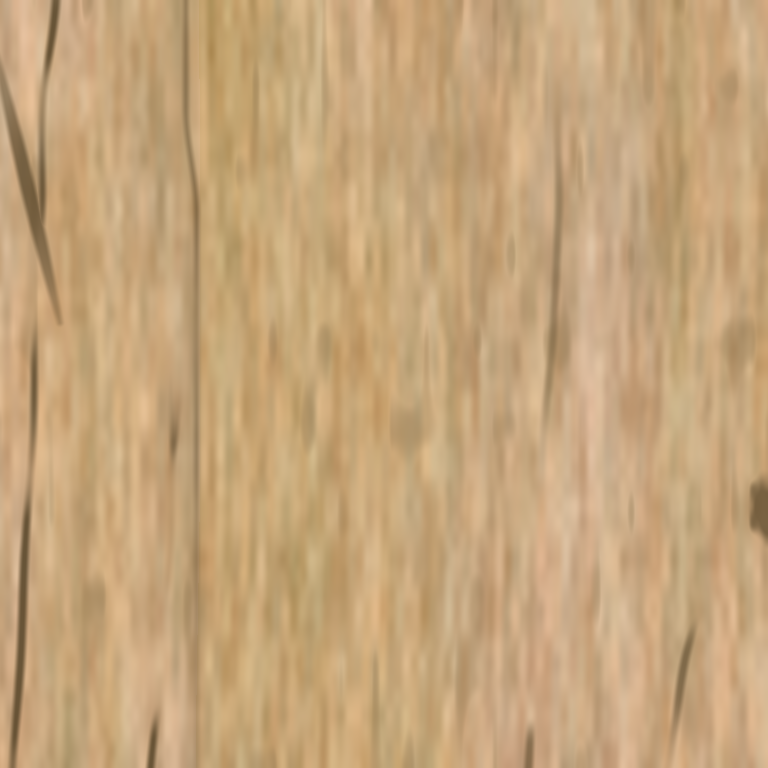
A WebGL 1 fragment shader for this texture:

```glsl
precision highp float;

uniform vec2 u_resolution;

// Colours
const vec3 WOOD = vec3(0.789, 0.660, 0.494);
const vec3 GOLD_SHIFT = vec3(-0.030, -0.026, -0.075);
const vec3 TINT_SHIFT = vec3(0.030, -0.014, -0.030);
const vec3 SHADE = vec3(0.57, 0.47, 0.32);
const vec3 DARK = vec3(0.35, 0.28, 0.17);

// Grain: cells across and along the canvas, and strengths
const vec2 FIBRE_SCALE = vec2(92.0, 15.0);
const vec2 FLECK_SCALE = vec2(96.0, 44.0);
const vec2 STRAND_SCALE = vec2(34.0, 4.0);
const vec2 BAND_SCALE = vec2(9.0, 1.6);
const float FIBRE_GAIN = 0.120;
const float FLECK_GAIN = 0.045;
const float STRAND_GAIN = 0.075;
const float BAND_GAIN = 0.050;

// Cracks, seam and knot
const float CRACK_WIDTH = 0.0032;
const float EDGE = 0.0055;
const float SEAM_X = 0.256;
const vec2 KNOT = vec2(1.0, 0.335);
const vec2 SPLINTER_TOP = vec2(-0.005, 0.93);
const vec2 SPLINTER_END = vec2(0.078, 0.58);

float hash(vec2 p) {
  vec3 q = fract(p.xyx * vec3(0.1031, 0.1030, 0.0973));
  q += dot(q, q.yzx + 33.33);
  return fract((q.x + q.y) * q.z);
}

float noise(vec2 p) {
  vec2 cell = floor(p);
  vec2 f = fract(p);
  f *= f * (3.0 - 2.0 * f);
  float low = mix(hash(cell), hash(cell + vec2(1.0, 0.0)), f.x);
  float high = mix(hash(cell + vec2(0.0, 1.0)), hash(cell + 1.0), f.x);
  return mix(low, high, f.y);
}

// Noise centred on zero, with its own offset per layer
float grain(vec2 p, vec2 scale, float layer) {
  return noise(p * scale + layer * 37.0) - 0.5;
}

float line(float distance, float halfWidth) {
  return 1.0 - smoothstep(halfWidth - EDGE * 0.5, halfWidth + EDGE, abs(distance));
}

vec3 woodGrain(vec2 p) {
  p.x += 0.012 * grain(p, vec2(3.0, 2.5), 1.0);
  float light = FIBRE_GAIN * grain(p, FIBRE_SCALE, 2.0)
              + FLECK_GAIN * grain(p, FLECK_SCALE, 3.0)
              + STRAND_GAIN * grain(p, STRAND_SCALE, 4.0)
              + BAND_GAIN * grain(p, BAND_SCALE, 5.0);
  float gold = 1.1 * grain(p, BAND_SCALE, 6.0)
             + 0.5 * grain(p, STRAND_SCALE, 7.0)
             + 0.4 * grain(p, FIBRE_SCALE, 8.0);
  // Golden wood beside the seam and in one stripe on the right
  float besideSeam = step(SEAM_X, p.x) * exp(-(p.x - SEAM_X) * 9.0);
  float stripe = exp(-pow((p.x - 0.89) / 0.03, 2.0));
  gold += 0.65 * besideSeam + 0.45 * stripe - 0.12;
  float tint = grain(p, STRAND_SCALE, 9.0) + grain(p, FIBRE_SCALE, 10.0);
  return WOOD + light + GOLD_SHIFT * gold + TINT_SHIFT * tint;
}

// Two pairs of leaning cracks, broken into dashes
float cracks(vec2 p) {
  float dark = 0.0;
  for (int i = 0; i < 4; i++) {
    float id = float(i);
    float side = step(1.5, id);
    float second = mod(id, 2.0);
    float lean = 0.055 + second * (0.025 + 0.14 * side);
    float x = 0.014 + 0.67 * side + 0.18 * second + lean * p.y;
    x += 0.012 * grain(vec2(id, p.y), vec2(5.0, 7.0), 11.0);
    float top = mix(1.1 - 0.2 * side, 0.5 - 0.16 * side, second);
    float dash = noise(vec2(id * 7.0 + 3.0, p.y * 8.0 + id));
    float gap = 0.16 + 0.20 * side;
    float strength = smoothstep(gap, gap + 0.32, dash);
    strength *= 1.0 - smoothstep(top - 0.12, top, p.y);
    strength *= 1.0 - 0.3 * side;
    dark = max(dark, line(p.x - x, CRACK_WIDTH * (0.5 + dash)) * strength);
  }
  return dark;
}

// Tapered sliver crossing the left crack
float splinter(vec2 p) {
  vec2 along = SPLINTER_END - SPLINTER_TOP;
  float t = clamp(dot(p - SPLINTER_TOP, along) / dot(along, along), 0.0, 1.0);
  float away = length(p - SPLINTER_TOP - along * t);
  float body = sin(t * 3.14159);
  return line(away, 0.002 + 0.006 * body) * (0.35 + 0.5 * body);
}

void main() {
  vec2 p = gl_FragCoord.xy / u_resolution;
  vec3 colour = woodGrain(p);

  // Seam with a soft shadow on its left
  float seam = p.x - SEAM_X + 0.014 * smoothstep(0.72, 0.86, p.y);
  float wear = noise(vec2(4.0, p.y * 7.0));
  float shadow = exp(-pow((seam + 0.006) / 0.014, 2.0)) * 0.38;
  colour = mix(colour, SHADE, shadow);
  colour = mix(colour, DARK, line(seam, 0.002) * (0.15 + 0.45 * wear));

  // Faint stain around the cracks, then the cracks and the knot
  float stain = noise(p * vec2(45.0, 9.0) + 71.0);
  colour = mix(colour, SHADE, 0.4 * smoothstep(0.82, 0.98, stain));
  vec2 knotOffset = (p - KNOT) / vec2(0.024, 0.052);
  float knot = 1.0 - smoothstep(0.55, 1.15, length(knotOffset) + 0.5 * grain(p, FLECK_SCALE, 12.0));
  float dark = max(max(cracks(p), splinter(p)), knot * 0.85);
  gl_FragColor = vec4(mix(colour, DARK, dark * 0.88), 1.0);
}
```
